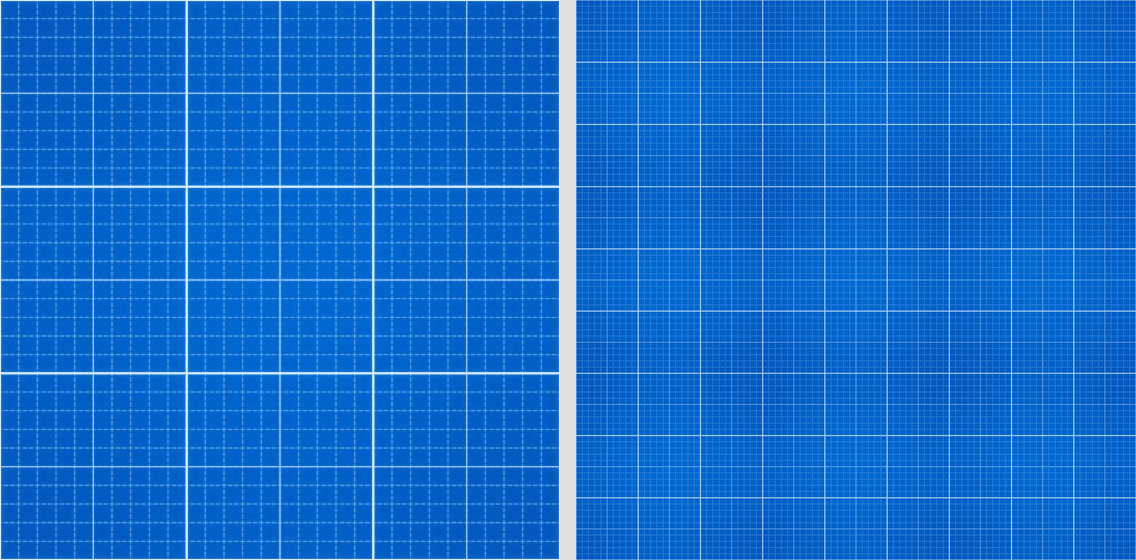
Left: one tile. Right: repeated 3 by 3.
Write a WebGL 1 fragment shader that draws this pattern.

```glsl
precision highp float;
// Blueprint grid: bright major lines, pale half lines and fine dashed lines on glowing blue.

uniform vec2 u_resolution;

#define MAJOR_COUNT 3.0
#define HALF_COUNT 6.0
#define FINE_COUNT 30.0
#define DASHES_PER_CELL 3.0
#define DASH_FILL 0.74
#define MAJOR_WIDTH 0.0040
#define HALF_WIDTH 0.0025
#define FINE_WIDTH 0.0018
#define PAPER_DARK vec3(0.010, 0.345, 0.745)
#define PAPER_LIGHT vec3(0.000, 0.405, 0.815)
#define GRAIN_CELLS 96.0
#define GRAIN_AMOUNT 0.016

const float TAU = 6.2831853;

float hash(vec2 p) {
  return fract(sin(dot(p, vec2(127.1, 311.7))) * 43758.55);
}

// Gradient at a lattice node, wrapped at the canvas edge
float nodeSlope(vec2 node, vec2 offset) {
  float angle = TAU * hash(mod(node, GRAIN_CELLS));
  return dot(vec2(cos(angle), sin(angle)), offset);
}

float gradientNoise(vec2 p) {
  vec2 i = floor(p), f = fract(p);
  vec2 s = f * f * f * (f * (f * 6.0 - 15.0) + 10.0);
  vec2 e = vec2(1.0, 0.0);
  float low = mix(nodeSlope(i, f), nodeSlope(i + e.xy, f - e.xy), s.x);
  float high = mix(nodeSlope(i + e.yx, f - e.yx), nodeSlope(i + 1.0, f - 1.0), s.x);
  return mix(low, high, s.y);
}

// Signed distance to the nearest of count evenly spaced lines
float lineOffset(float x, float count) {
  return (fract(x * count + 0.5) - 0.5) / count;
}

// Share of a pixel covered by a band of the given width
float coverage(float d, float width, float pixel) {
  float h = 0.5 * width;
  return clamp(min(d + 0.5 * pixel, h) - max(d - 0.5 * pixel, -h), 0.0, pixel) / pixel;
}

// Dashed line across x, running along y; width and strength vary per line
float fineLine(float x, float along, float axis, float pixel) {
  float id = mod(floor(x * FINE_COUNT + 0.5), FINE_COUNT);
  float spread = mix(0.8, 1.5, hash(vec2(id, axis)));
  float dashCount = FINE_COUNT * DASHES_PER_CELL;
  float dash = coverage(lineOffset(along, dashCount), DASH_FILL / dashCount, pixel);
  float d = lineOffset(x, FINE_COUNT);
  float core = coverage(d, FINE_WIDTH * spread, pixel) / sqrt(spread);
  float halo = 0.13 * exp(-abs(d) / 0.0025);
  return mix(0.25, 1.0, dash) * halo + 0.62 * core * mix(0.12, 1.0, dash);
}

// Solid half line; the one through the centre is wider and softer
float halfLine(float x, float pixel) {
  float centre = 1.0 - step(0.25 / HALF_COUNT, abs(x - 0.5));
  float width = HALF_WIDTH * mix(1.0, 1.6, centre);
  return coverage(lineOffset(x, HALF_COUNT), width, pixel) * mix(0.85, 0.60, centre);
}

float majorLine(float x, float pixel) {
  float d = lineOffset(x, MAJOR_COUNT);
  return max(coverage(d, MAJOR_WIDTH, pixel), 0.20 * exp(-abs(d) / 0.003));
}

void main() {
  vec2 uv = gl_FragCoord.xy / u_resolution;
  vec2 pixel = 1.0 / u_resolution;

  // Paper: periodic central glow and faint grain
  float glow = 0.5 - 0.25 * (cos(TAU * uv.x) + cos(TAU * uv.y));
  vec3 color = mix(PAPER_DARK, PAPER_LIGHT, glow);
  color += GRAIN_AMOUNT * gradientNoise(uv * GRAIN_CELLS);

  // Lines, from faintest to brightest
  float fine = max(fineLine(uv.x, uv.y, 1.0, pixel.x), fineLine(uv.y, uv.x, 2.0, pixel.y));
  float halves = max(halfLine(uv.x, pixel.x), halfLine(uv.y, pixel.y));
  float major = max(majorLine(uv.x, pixel.x), majorLine(uv.y, pixel.y));
  color = mix(color, vec3(0.48, 0.74, 1.00), fine);
  color = mix(color, vec3(0.60, 0.80, 1.00), halves);
  color = mix(color, vec3(0.84, 0.94, 1.00), major);

  gl_FragColor = vec4(clamp(color, 0.0, 1.0), 1.0);
}
```
